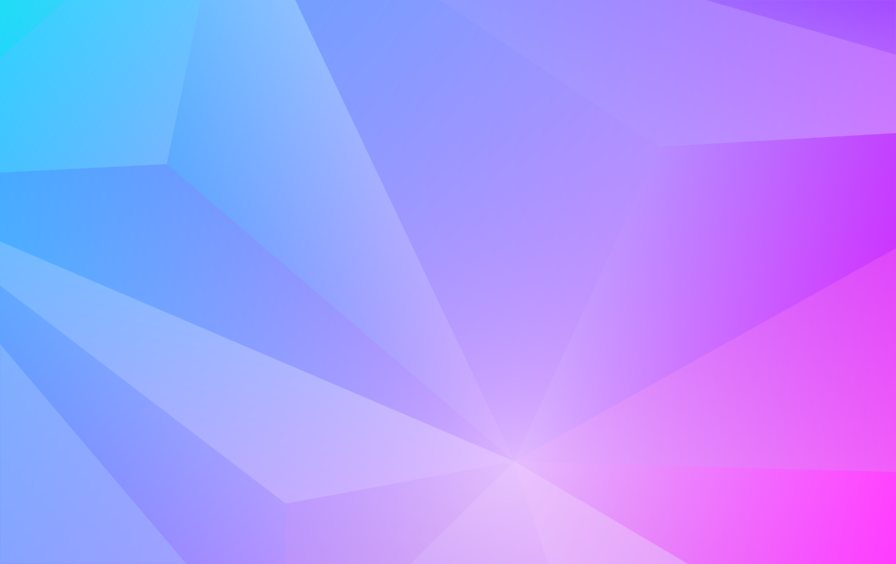
Give the GLSL for this background, as a WebGL 1 fragment shader.

```glsl
precision highp float;
uniform vec2 u_resolution;

// Facet corners, as fractions of the canvas
const vec2 HUB = vec2(0.574, 0.182);
const vec2 LEFT_PEAK = vec2(0.186, 0.709);
const vec2 RIGHT_PEAK = vec2(0.736, 0.740);
const vec2 LOW_PEAK = vec2(0.319, 0.107);
const vec2 TOP_A = vec2(0.224, 1.0);
const vec2 TOP_B = vec2(0.3295, 1.0);
const vec2 TOP_C = vec2(0.491, 1.0);
const vec2 LEFT_A = vec2(0.0, 0.694);
const vec2 LEFT_B = vec2(0.0, 0.572);
const vec2 LEFT_C = vec2(0.0, 0.494);
const vec2 BASE_A = vec2(0.319, 0.0);
const vec2 BASE_B = vec2(0.458, 0.0);
const vec2 BASE_C = vec2(0.612, 0.0);
const vec2 BASE_D = vec2(0.768, 0.0);
const vec2 RIGHT_A = vec2(1.0, 0.163);
const vec2 RIGHT_B = vec2(1.0, 0.560);
const vec2 RIGHT_C = vec2(1.0, 0.764);

// Facet colours: one column for each of the first three corners
const mat3 CYAN = mat3(0.27, 0.76, 1.0, 0.45, 0.71, 1.0, 0.40, 0.77, 1.0);
const mat3 SKY = mat3(0.78, 0.57, 1.0, 0.55, 0.75, 1.0, 0.42, 0.74, 1.0);
const mat3 AZURE = mat3(0.76, 0.53, 1.0, 0.40, 0.61, 1.0, 0.27, 0.67, 1.0);
const mat3 PALE_BLUE = mat3(0.75, 0.66, 1.0, 0.84, 0.68, 1.0, 0.43, 0.73, 1.0);
const mat3 PERIWINKLE = mat3(0.68, 0.59, 1.0, 0.37, 0.66, 1.0, 0.44, 0.50, 1.0);
const mat3 LILAC = mat3(0.83, 0.65, 0.98, 0.71, 0.58, 1.0, 0.72, 0.56, 0.98);
const mat3 ORCHID = mat3(0.87, 0.70, 0.98, 0.80, 0.64, 0.98, 0.87, 0.65, 0.98);
const mat3 ROSE = mat3(0.90, 0.71, 0.98, 0.89, 0.68, 0.98, 0.91, 0.60, 0.98);
const mat3 MAGENTA = mat3(0.86, 0.62, 0.98, 0.92, 0.42, 0.98, 1.0, 0.22, 1.0);
const mat3 PINK = mat3(0.84, 0.60, 0.99, 0.95, 0.35, 0.98, 0.87, 0.27, 0.98);
const mat3 PURPLE = mat3(0.78, 0.59, 1.0, 0.80, 0.20, 1.0, 0.76, 0.25, 1.0);
const mat3 INDIGO = mat3(0.76, 0.54, 1.0, 0.70, 0.55, 1.0, 0.52, 0.60, 1.0);
const mat3 LAVENDER = mat3(0.70, 0.565, 1.0, 0.80, 0.47, 1.0, 0.752, 0.434, 1.0);
const mat3 TEAL_CORNER = mat3(0.13, 0.84, 0.98, 0.20, 0.83, 0.98, 0.12, 0.87, 0.96);
const mat3 BLUE_CORNER = mat3(0.49, 0.69, 1.0, 0.52, 0.64, 1.0, 0.62, 0.62, 1.0);
const mat3 VIOLET_CORNER = mat3(0.62, 0.41, 1.0, 0.70, 0.37, 1.0, 0.64, 0.29, 1.0);

// Light where the facets meet
const vec3 GLOW_COLOR = vec3(0.92, 0.80, 1.0);
const float GLOW_STRENGTH = 0.68;
const float GLOW_FALLOFF = 5.0;
const float EDGE_PIXELS = 1.3;

float cross2(vec2 a, vec2 b) {
  return a.x * b.y - a.y * b.x;
}

// Signed distance in pixels, positive to the left of a -> b
float edgeDistance(vec2 uv, vec2 a, vec2 b) {
  return cross2(normalize((b - a) * u_resolution), (uv - a) * u_resolution);
}

// Plane of colour through three corners
vec3 cornerGradient(vec2 uv, vec2 a, vec2 b, vec2 c, mat3 colors) {
  float area = cross2(b - a, c - a);
  float wb = cross2(uv - a, c - a) / area;
  float wc = cross2(b - a, uv - a) / area;
  return clamp(colors * vec3(1.0 - wb - wc, wb, wc), 0.0, 1.0);
}

// Convex counterclockwise facet, premultiplied by its coverage
vec4 quad(vec2 uv, vec2 a, vec2 b, vec2 c, vec2 d, mat3 colors) {
  float inside = min(min(edgeDistance(uv, a, b), edgeDistance(uv, b, c)),
                     min(edgeDistance(uv, c, d), edgeDistance(uv, d, a)));
  float coverage = clamp(inside / EDGE_PIXELS + 0.5, 0.0, 1.0);
  return vec4(cornerGradient(uv, a, b, c, colors), 1.0) * coverage;
}

vec4 triangle(vec2 uv, vec2 a, vec2 b, vec2 c, mat3 colors) {
  return quad(uv, a, b, c, mix(c, a, 0.5), colors);
}

vec3 over(vec3 base, vec4 layer) {
  return layer.rgb + base * (1.0 - layer.a);
}

void main() {
  vec2 uv = gl_FragCoord.xy / u_resolution;

  // Adjoining facets, blended by coverage
  vec4 sum = quad(uv, LEFT_A, LEFT_PEAK, TOP_A, vec2(0.0, 1.0), CYAN);
  sum += quad(uv, HUB, TOP_B, TOP_A, LEFT_PEAK, SKY);
  sum += quad(uv, HUB, LEFT_PEAK, LEFT_A, LEFT_B, AZURE);
  sum += quad(uv, LOW_PEAK, HUB, LEFT_B, LEFT_C, PALE_BLUE);
  sum += quad(uv, LOW_PEAK, LEFT_C, vec2(0.0), BASE_A, PERIWINKLE);
  sum += quad(uv, HUB, LOW_PEAK, BASE_A, BASE_B, LILAC);
  sum += triangle(uv, HUB, BASE_B, BASE_C, ORCHID);
  sum += triangle(uv, HUB, BASE_C, BASE_D, ROSE);
  sum += quad(uv, HUB, BASE_D, vec2(1.0, 0.0), RIGHT_A, MAGENTA);
  sum += triangle(uv, HUB, RIGHT_A, RIGHT_B, PINK);
  sum += quad(uv, HUB, RIGHT_B, RIGHT_C, RIGHT_PEAK, PURPLE);
  sum += quad(uv, HUB, RIGHT_PEAK, TOP_C, TOP_B, INDIGO);
  sum += quad(uv, RIGHT_PEAK, RIGHT_C, vec2(1.0), TOP_C, LAVENDER);
  vec3 color = sum.rgb / max(sum.a, 0.001);

  // Corner facets on top
  color = over(color, triangle(uv, vec2(0.0, 0.897), vec2(0.074, 1.0), vec2(0.0, 1.0), TEAL_CORNER));
  color = over(color, triangle(uv, vec2(0.0, 0.39), vec2(0.0), vec2(0.208, 0.0), BLUE_CORNER));
  color = over(color, triangle(uv, vec2(0.788, 1.0), vec2(1.0, 0.903), vec2(1.0), VIOLET_CORNER));

  // Hub glow
  float hubDistance = length((uv - HUB) * u_resolution) / u_resolution.y;
  color = mix(color, GLOW_COLOR, GLOW_STRENGTH * exp(-GLOW_FALLOFF * hubDistance));

  gl_FragColor = vec4(color, 1.0);
}
```
